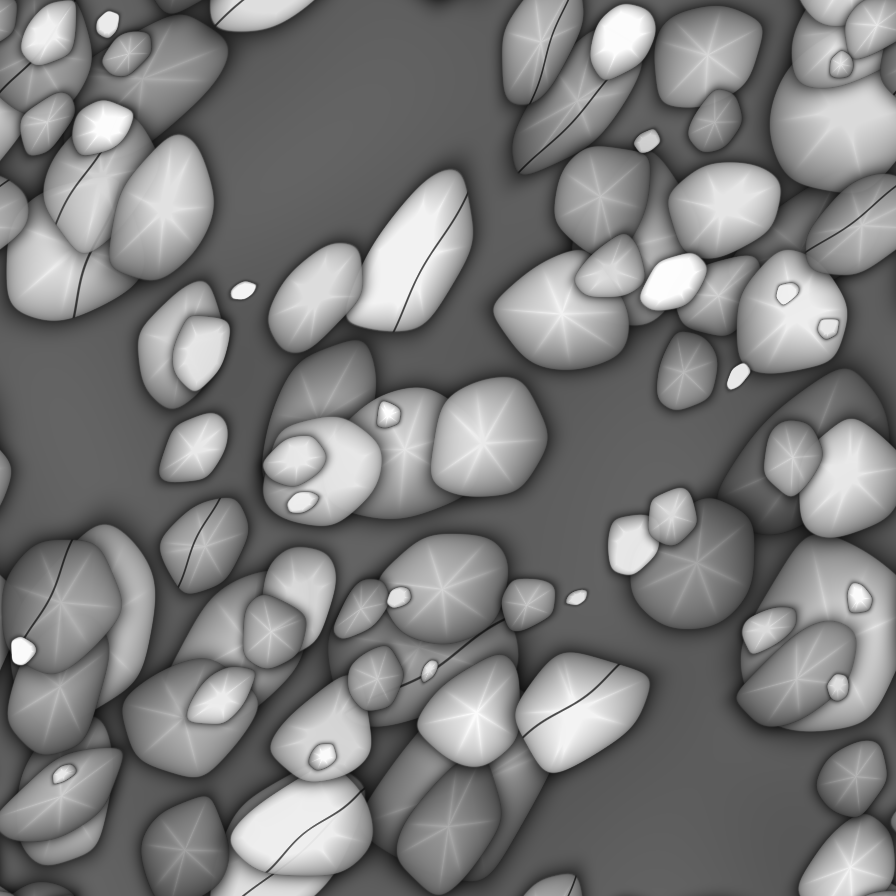
This texture is drawn by a WebGL 1 fragment shader. Its source:

```glsl
precision highp float;
// Clusters of smooth, faceted grey grains lying along a diagonal on a dark ground.
// Four wrapped cellular layers are painted from large to small; every grain is a
// rounded polygon with a domed body, faint ridges, a dark rim and a soft shadow.

uniform vec2 u_resolution;

const float TAU = 6.28318;

float hash(vec2 id, float seed) {
  return fract(sin(dot(vec3(id, seed), vec3(127.1, 311.7, 74.7))) * 43758.5);
}

// Periodic density that gathers the grains into clusters.
float clustering(vec2 p) {
  float bands = 0.32 * sin(TAU * (p.x - p.y) + 1.2);
  float clumps = 0.3 * sin(TAU * (2.0 * p.x + p.y) + 0.4);
  return clamp(0.52 + bands + clumps, 0.04, 1.0);
}

// Rounded polygon: x is its radius measure (1 on the outline),
// y the gap between the two nearest facets (0 on a ridge).
vec2 facets(vec2 q, vec2 id, float seed) {
  float first = -9.0, second = -9.0, sum = 0.0;
  for (int k = 0; k < 7; k++) {
    float n = float(k);
    float angle = (n + 0.6 * hash(id, seed + n)) * TAU / 7.0;
    float reach = 0.75 + 0.3 * hash(id, seed + n + 7.0);
    float v = dot(q, vec2(cos(angle), sin(angle))) / reach;
    second = max(second, min(first, v));
    first = max(first, v);
    sum += pow(max(v, 0.001), 8.0);
  }
  return vec2(pow(sum, 0.125), first - second);
}

// Paints one layer of grains over the given tone.
float paintGrains(float tone, vec2 uv, float cells, float seed,
                  float size, float share, float glow) {
  vec2 cell = floor(uv * cells);
  vec2 local = fract(uv * cells);
  for (int j = -1; j <= 1; j++) {
    for (int i = -1; i <= 1; i++) {
      vec2 offset = vec2(float(i), float(j));
      vec2 id = mod(cell + offset, cells);
      vec2 jitter = 0.2 + 0.6 * vec2(hash(id, seed), hash(id, seed + 1.0));
      if (hash(id, seed + 2.0) > share * clustering((id + jitter) / cells)) continue;

      // Grain frame, long axis near the diagonal.
      float angle = 0.87 + 0.8 * (hash(id, seed + 3.0) - 0.5);
      vec2 along = vec2(cos(angle), sin(angle));
      float len = size * (0.75 + 0.25 * hash(id, seed + 4.0));
      vec2 axes = len * vec2(1.0, mix(0.5, 0.88, hash(id, seed + 5.0)));
      vec2 delta = local - offset - jitter;
      vec2 q = vec2(dot(delta, along), dot(delta, vec2(-along.y, along.x))) / axes;
      if (dot(q, q) > 4.0) continue;

      vec2 shape = facets(q, id, seed + 20.0);
      float pixel = cells / (u_resolution.y * axes.y);
      float depth = max(1.0 - shape.x, 0.0);

      // Soft shadow on whatever lies below.
      float shadow = clamp((1.5 - shape.x) / 0.5, 0.0, 1.0);
      tone *= 1.0 - 0.5 * shadow * shadow * shadow;

      // Domed body with a tilted light and bright ridges.
      float tilt = TAU * hash(id, seed + 6.0);
      float body = mix(0.5, 1.2, hash(id, seed + 7.0)) + glow;
      body *= 1.0 + 0.22 * dot(q, vec2(cos(tilt), sin(tilt)));
      body *= 0.36 + 0.64 * pow(depth, 0.38);
      body += 0.1 * exp(-28.0 * shape.y) * smoothstep(0.0, 0.4, depth);

      // A thin dark crack runs along some of the larger grains.
      if (cells < 8.0 && hash(id, seed + 8.0) < 0.3) {
        float course = 0.6 * hash(id, seed + 9.0) - 0.3 + 0.05 * sin(4.0 * q.x + tilt);
        float crack = 1.0 - smoothstep(0.004, 0.012 + pixel, abs(q.y - course));
        body *= 1.0 - 0.7 * crack;
      }

      float cover = 1.0 - smoothstep(1.0 - pixel, 1.0 + pixel, shape.x);
      float opacity = mix(0.78, 1.0, hash(id, seed + 10.0));
      tone = mix(tone, min(body, 1.0), cover * opacity);
    }
  }
  return tone;
}

void main() {
  vec2 uv = gl_FragCoord.xy / u_resolution;

  // Dark ground with a slow cloudy drift.
  float tone = 0.365;
  tone += 0.015 * sin(TAU * (uv.x + 2.0 * uv.y) + 2.0 * sin(TAU * uv.x));
  tone += 0.012 * sin(TAU * (3.0 * uv.x - 2.0 * uv.y) + sin(TAU * 2.0 * uv.y));

  // Large, middling, small and tiny grains.
  tone = paintGrains(tone, uv, 5.0, 11.0, 0.62, 1.5, 0.0);
  tone = paintGrains(tone, uv, 7.0, 83.0, 0.62, 1.1, 0.04);
  tone = paintGrains(tone, uv, 11.0, 151.0, 0.55, 0.4, 0.12);
  tone = paintGrains(tone, uv, 10.0, 227.0, 0.19, 0.35, 0.4);

  gl_FragColor = vec4(vec3(clamp(tone, 0.0, 1.0)), 1.0);
}
```
